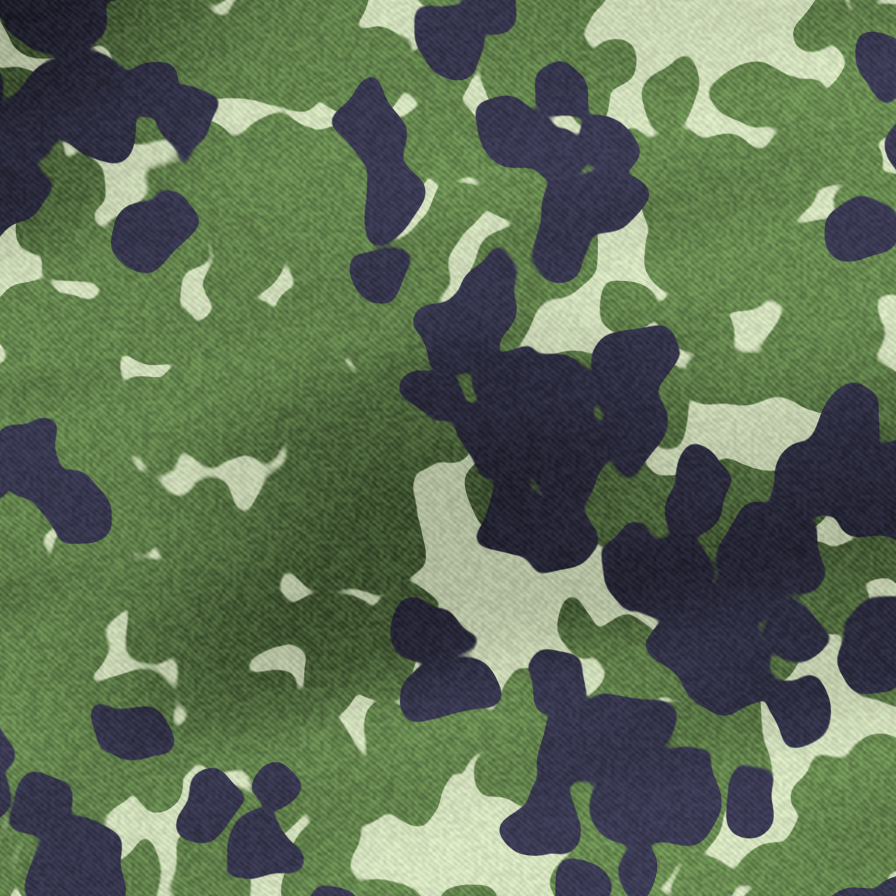
Give the GLSL for this pattern, as a WebGL 1 fragment shader.

```glsl
precision highp float;
// Woven camouflage cloth: cream ground, green blobs, then navy blobs on top.
// Each blob layer is a smooth union of jittered discs, kept or dropped in
// clusters by a coarse noise; twill lines, grain and soft folds shade the cloth.
uniform vec2 u_resolution;

float hash(vec2 p) {
  vec3 q = fract(p.xyx * vec3(0.1031, 0.1030, 0.0973));
  q += dot(q, q.yzx + 33.33);
  return fract((q.x + q.y) * q.z);
}

float noise(vec2 p) {
  vec2 i = floor(p), f = fract(p);
  f = f * f * (3.0 - 2.0 * f);
  return mix(mix(hash(i), hash(i + vec2(1.0, 0.0)), f.x),
             mix(hash(i + vec2(0.0, 1.0)), hash(i + 1.0), f.x), f.y);
}

// Lattice value spread evenly, so that clusters keep a steady share of area
float evenHash(vec2 i) {
  return fract(dot(i, vec2(0.7549, 0.5698)) + 0.55 * hash(i + 5.0));
}

float clusterNoise(vec2 p) {
  vec2 i = floor(p), f = fract(p);
  f = f * f * (3.0 - 2.0 * f);
  return mix(mix(evenHash(i), evenHash(i + vec2(1.0, 0.0)), f.x),
             mix(evenHash(i + vec2(0.0, 1.0)), evenHash(i + 1.0), f.x), f.y);
}

vec2 warp(vec2 p, float frequency) {
  return vec2(noise(p * frequency), noise(p * frequency + 47.3)) - 0.5;
}

// Coverage of one blob layer; a lower threshold keeps more discs
float blobs(vec2 uv, float cells, float threshold, float seed) {
  vec2 p = uv + 0.05 * warp(uv + seed, 9.0) + 0.02 * warp(uv + seed, 28.0);
  p = p * cells + seed;
  vec2 home = floor(p);
  float sum = 0.0001;
  for (int y = -1; y <= 1; y++) {
    for (int x = -1; x <= 1; x++) {
      vec2 cell = home + vec2(float(x), float(y));
      float keep = clusterNoise(cell * 0.37 + seed) + 0.42 * (hash(cell + 11.0) - 0.5);
      vec2 jitter = 0.6 * (vec2(hash(cell + 23.0), hash(cell + 71.0)) - 0.5);
      float radius = mix(0.42, 0.7, hash(cell + 37.0));
      float dist = length(p - cell - 0.5 - jitter) - radius;
      sum += step(threshold, keep) * exp(-9.0 * dist);
    }
  }
  float unionDist = -log(sum) / 9.0;
  return 1.0 - smoothstep(-0.018, 0.018, unionDist);
}

// Broad light and dark bands, slightly tilted, with a few darker creases
float folds(vec2 uv) {
  float broad = noise(vec2(uv.x * 1.7 + 3.2, uv.y * 5.0 - uv.x * 1.4 + 8.0));
  float fine = noise(vec2(uv.x * 4.0, uv.y * 12.0 - uv.x * 3.0 + 19.0));
  float crease = smoothstep(0.72, 0.95, noise(vec2(uv.x * 2.0 + 7.0, uv.y * 9.0 - uv.x * 2.0 + 31.0)));
  return mix(0.68, 1.06, smoothstep(0.1, 0.75, broad)) + 0.16 * (fine - 0.5) - 0.2 * crease;
}

// Diagonal twill lines broken up by thread grain
float weave(vec2 uv) {
  float twill = sin(6.2832 * dot(uv, vec2(130.0, 150.0)) + 3.0 * noise(uv * 40.0));
  float grain = noise(uv * 256.0) - 0.5;
  return 0.085 * twill + 0.26 * grain;
}

void main() {
  vec2 uv = gl_FragCoord.xy / min(u_resolution.x, u_resolution.y);

  vec3 cream = vec3(0.80, 0.85, 0.715);
  vec3 green = vec3(0.37, 0.49, 0.285);
  vec3 navy = vec3(0.205, 0.205, 0.295);

  float greenMask = blobs(uv, 15.0, 0.24, 17.0);
  float navyMask = blobs(uv, 15.0, 0.585, 61.0);
  vec3 color = mix(cream, green, greenMask);
  color = mix(color, navy, navyMask);

  // The pale ground shows less of the weave and the folds
  float depth = mix(0.4, 1.0, max(greenMask, navyMask));
  color *= 1.0 + depth * (folds(uv) - 1.0 + weave(uv));
  gl_FragColor = vec4(clamp(color, 0.0, 1.0), 1.0);
}
```
